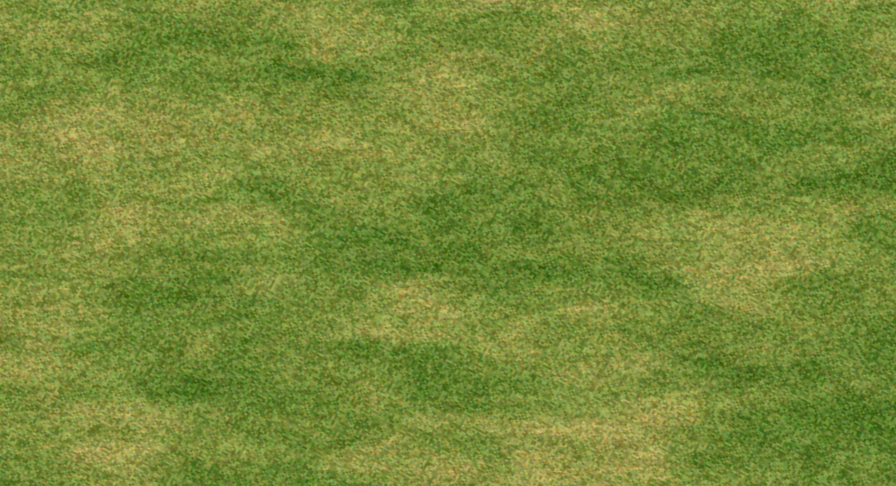
Write a WebGL 1 fragment shader that draws this texture.

```glsl
precision highp float;
// Mown meadow turf: flat, wispy patches of lush green and dry straw under fine grain.
// Stretched fractal noise picks the patch colour; small turned noise cells add
// blades, clumps, slight tint shifts and scattered straw flecks.
uniform vec2 u_resolution;

// Patch colours
const vec3 LUSH = vec3(0.340, 0.470, 0.155);
const vec3 MEADOW = vec3(0.462, 0.542, 0.224);
const vec3 STRAW = vec3(0.620, 0.610, 0.315);
const vec3 FLECK = vec3(0.090, 0.040, 0.020);

// Cells per canvas height
const vec2 PATCH_SCALE = vec2(3.2, 8.5);
const vec2 SHADE_SCALE = vec2(9.0, 24.0);
const vec2 CLUMP_SCALE = vec2(60.0, 115.0);
const vec2 BLADE_SCALE = vec2(205.0, 250.0);
const vec2 FLECK_SCALE = vec2(85.0, 170.0);

// Strengths
const float PATCH_CONTRAST = 1.65;
const float OCTAVE_GAIN = 0.72;
const float WARP = 0.6;
const float SHADE = 0.13;
const float CLUMP = 0.08;
const float BLADE = 0.24;
const float TINT = 0.10;

// Turn that keeps the blade cells off the pixel rows
const mat2 BLADE_TURN = mat2(0.88, 0.47, -0.47, 0.88);

float hash(vec2 cell) {
  vec3 q = fract(cell.xyx * 0.1031);
  q += dot(q, q.yzx + 33.33);
  return fract((q.x + q.y) * q.z);
}

float noise(vec2 p) {
  vec2 cell = floor(p);
  vec2 f = fract(p);
  f = f * f * (3.0 - 2.0 * f);
  float low = mix(hash(cell), hash(cell + vec2(1.0, 0.0)), f.x);
  float high = mix(hash(cell + vec2(0.0, 1.0)), hash(cell + 1.0), f.x);
  return mix(low, high, f.y);
}

// Six octaves, each slightly sheared so the cell grids do not line up
float fbm(vec2 p) {
  float sum = 0.0;
  float weight = 1.0;
  float total = 0.0;
  for (int i = 0; i < 6; i++) {
    sum += weight * noise(p);
    total += weight;
    p = mat2(1.9, 0.25, -0.2, 1.9) * p + vec2(17.3, 41.7);
    weight *= OCTAVE_GAIN;
  }
  return sum / total;
}

// Zero-centred noise
float signedNoise(vec2 p) {
  return noise(p) - 0.5;
}

void main() {
  vec2 p = gl_FragCoord.xy / u_resolution.y;

  // Patches: 0 is lush, 1 is dry
  vec2 q = p * PATCH_SCALE + 23.0;
  q += WARP * vec2(signedNoise(q * 1.7 + 31.0), signedNoise(q * 1.7 + 67.0));
  float dryness = clamp(0.5 + PATCH_CONTRAST * (fbm(q) - 0.5), 0.0, 1.0);
  vec3 color = mix(LUSH, MEADOW, smoothstep(0.05, 0.55, dryness));
  color = mix(color, STRAW, smoothstep(0.42, 1.0, dryness));

  // Wispy shade, clumps and single blades
  vec2 grain = BLADE_TURN * p * BLADE_SCALE;
  float light = SHADE * (fbm(p * SHADE_SCALE + 90.0) - 0.5);
  light += CLUMP * signedNoise(p * CLUMP_SCALE + 13.0);
  light += BLADE * signedNoise(grain + 205.0);
  color += light * vec3(1.0, 0.95, 0.75);

  // Red-green and blue shifts from blade to blade
  float warmth = signedNoise(grain + 550.0);
  float coolness = signedNoise(grain + 920.0);
  color += TINT * (warmth * vec3(1.0, -0.45, 0.0) + coolness * vec3(0.0, 0.0, 1.0));

  // Straw flecks gather where the turf is dry
  float fleck = smoothstep(0.66, 0.88, noise(p * FLECK_SCALE + 210.0));
  color += FLECK * fleck * smoothstep(0.3, 0.7, dryness);

  gl_FragColor = vec4(clamp(color, 0.0, 1.0), 1.0);
}
```
